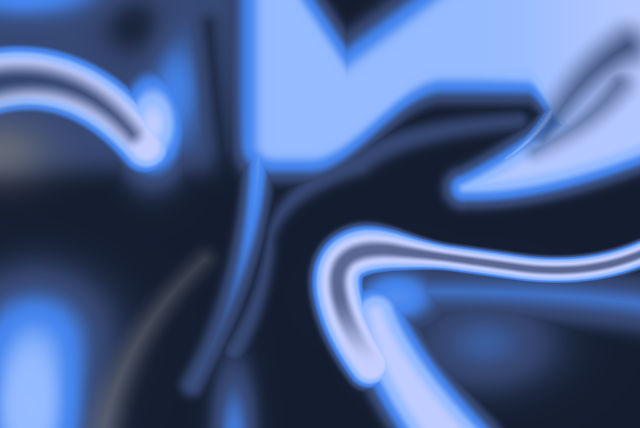
Reproduce this background procedurally as a Shadertoy shader.

```glsl
// Distance to a quadratic curve (x) and position along it (y)
vec2 curve(vec2 p, vec2 start, vec2 bend, vec2 end) {
    vec2 a = bend - start, b = start - 2.0 * bend + end, d = start - p;
    float k = 1.0 / dot(b, b);
    float kx = k * dot(a, b);
    float ky = k * (2.0 * dot(a, a) + dot(d, b)) / 3.0;
    float u = ky - kx * kx;
    float v = kx * (2.0 * kx * kx - 3.0 * ky) + k * dot(d, a);
    float h = v * v + 4.0 * u * u * u;
    vec2 t;
    if (h >= 0.0) {
        vec2 r = (vec2(1, -1) * sqrt(h) - v) * 0.5;
        r = sign(r) * pow(abs(r), vec2(1.0 / 3.0));
        t = vec2(r.x + r.y - kx);
    } else {
        float z = sqrt(-u);
        float w = acos(clamp(v / (2.0 * u * z), -1.0, 1.0)) / 3.0;
        t = vec2(2.0 * cos(w), -sin(w) * sqrt(3.0) - cos(w)) * z - kx;
    }
    t = clamp(t, 0.0, 1.0);
    float d0 = length(d + (2.0 * a + b * t.x) * t.x);
    float d1 = length(d + (2.0 * a + b * t.y) * t.y);
    return d0 < d1 ? vec2(d0, t.x) : vec2(d1, t.y);
}

// Soft brush stroke whose radius varies along the curve
float stroke(vec2 p, vec2 a, vec2 b, vec2 c, vec2 radius, float soft) {
    vec2 k = curve(p, a, b, c);
    return 1.0 - smoothstep(-soft, soft, k.x - mix(radius.x, radius.y, k.y));
}

float blob(vec2 p, vec2 center, vec2 radius) {
    vec2 q = (p - center) / radius;
    return exp(-dot(q, q));
}

float falling(float low, float high, float x) {
    return 1.0 - smoothstep(low, high, x);
}

// Night, navy, azure, sky and pale in order of light
vec3 ramp(float light) {
    vec3 c = mix(vec3(0.08, 0.115, 0.19), vec3(0.21, 0.28, 0.45), smoothstep(0.0, 0.25, light));
    c = mix(c, vec3(0.27, 0.52, 0.93), smoothstep(0.22, 0.5, light));
    c = mix(c, vec3(0.58, 0.73, 1.0), smoothstep(0.48, 0.75, light));
    return mix(c, vec3(0.77, 0.81, 1.0), smoothstep(0.75, 1.0, light));
}

void mainImage(out vec4 fragColor, in vec2 fragCoord) {
    // Canvas units: 5.12 high, y pointing down
    vec2 p = vec2(fragCoord.x, iResolution.y - fragCoord.y) * 5.12 / iResolution.y;

    // Hazy upper left
    float light = 0.24 * falling(1.7, 2.4, p.y) * falling(2.6, 3.2, p.x);
    light += 0.3 * blob(p, vec2(0.3, -0.1), vec2(0.9, 0.28));
    light += 0.22 * blob(p, vec2(2.1, 1.1), vec2(0.3, 0.7));
    light = max(light - 0.18 * blob(p, vec2(1.6, 0.3), vec2(0.4)), 0.0);

    // Bright arch
    light = max(light, stroke(p, vec2(-0.1, 0.98), vec2(0.95, 0.75), vec2(1.75, 1.75), vec2(0.36, 0.28), 0.2));
    light = max(light, 0.95 * blob(p, vec2(1.83, 1.48), vec2(0.38, 0.6)));

    // Open sky with a dark notch at the top
    float skyEdge = 1.12 + 0.95 * falling(3.7, 5.3, p.x) + 0.7 * smoothstep(6.3, 6.9, p.x);
    float notch = p.y + max(0.75 * (p.x - 4.15), 1.5 * (4.15 - p.x));
    float sky = falling(-0.35, 0.3, p.y - skyEdge) * smoothstep(2.5, 3.3, p.x) * smoothstep(0.1, 1.1, notch);
    light = max(light, sky * (0.78 + 0.12 * smoothstep(5.5, 7.7, p.x)));

    // Falling stem and its side strands
    light *= 1.0 - 0.75 * stroke(p, vec2(2.5, 0.3), vec2(2.65, 1.9), vec2(2.85, 3.0), vec2(0.08, 0.1), 0.2);
    float stemLight = mix(0.6, 0.3, smoothstep(1.8, 4.3, p.y));
    light = max(light, stemLight * stroke(p, vec2(3.1, 1.6), vec2(3.1, 3.2), vec2(2.3, 4.6), vec2(0.13, 0.12), 0.17));
    light = max(light, 0.25 * stroke(p, vec2(4.3, 1.95), vec2(3.3, 2.3), vec2(3.23, 2.9), vec2(0.14, 0.05), 0.15));
    light = max(light, 0.25 * stroke(p, vec2(4.3, 1.95), vec2(4.8, 1.55), vec2(6.2, 1.45), vec2(0.14, 0.1), 0.17));
    light = max(light, 0.25 * stroke(p, vec2(3.23, 2.9), vec2(3.15, 3.6), vec2(2.8, 4.2), vec2(0.06, 0.12), 0.14));
    light = max(light, 0.42 * blob(p, vec2(2.8, 5.2), vec2(0.27, 0.9)));

    // Right lobe with a pale crease
    light = max(light, 0.9 * stroke(p, vec2(5.55, 2.25), vec2(6.5, 2.05), vec2(7.9, 1.2), vec2(0.12, 0.6), 0.28));
    light = max(light, stroke(p, vec2(6.75, 0.9), vec2(6.65, 1.5), vec2(6.05, 1.9), vec2(0.06, 0.03), 0.13));

    // Lower left glow
    float glow = 0.75 * blob(p, vec2(0.35, 5.0), vec2(0.7, 1.1));
    light = max(light, glow + 0.3 * blob(p, vec2(0.5, 3.9), vec2(0.9, 0.7)));

    // Inside of the lower right fold
    light = max(light, 0.95 * stroke(p, vec2(4.5, 3.75), vec2(4.65, 4.4), vec2(5.5, 5.4), vec2(0.27, 0.4), 0.3));
    light = max(light, 0.42 * stroke(p, vec2(4.7, 3.5), vec2(6.2, 3.45), vec2(7.8, 3.65), vec2(0.22, 0.25), 0.35));
    light = max(light, 0.55 * blob(p, vec2(4.75, 3.55), vec2(0.6, 0.4)));
    light = max(light, 0.33 * blob(p, vec2(5.8, 4.1), vec2(0.9, 0.6)));

    // Rim of the fold, thinner towards the right
    float rim = curve(p, vec2(4.45, 4.35), vec2(4.12, 3.9), vec2(4.05, 3.5)).x;
    rim = min(rim, curve(p, vec2(4.05, 3.5), vec2(3.95, 2.9), vec2(4.75, 3.0)).x);
    rim = min(rim, curve(p, vec2(4.75, 3.0), vec2(5.35, 3.08), vec2(6.2, 3.2)).x);
    rim = min(rim, curve(p, vec2(6.2, 3.2), vec2(7.1, 3.32), vec2(7.8, 2.98)).x);
    rim /= mix(1.0, 0.5, smoothstep(4.2, 5.4, p.x));
    light = max(light, falling(0.13, 0.42, rim));

    // Slate cores laid into the bright bands
    vec3 color = ramp(light);
    vec3 slate = vec3(0.2, 0.27, 0.44);
    float archCore = stroke(p, vec2(-0.1, 1.0), vec2(0.9, 0.78), vec2(1.58, 1.6), vec2(0.15, 0.06), 0.14);
    float wedge = stroke(p, vec2(7.5, 0.55), vec2(6.9, 0.9), vec2(6.5, 1.65), vec2(0.15, 0.04), 0.27);
    float wedgeSide = 0.7 * stroke(p, vec2(7.4, 1.0), vec2(7.1, 1.45), vec2(6.4, 1.8), vec2(0.12, 0.03), 0.2);
    color = mix(color, slate, max(archCore, max(wedge, wedgeSide)));
    color = mix(color, vec3(0.31, 0.36, 0.53), 0.9 * falling(0.03, 0.15, rim) * falling(3.5, 4.4, p.y));

    // Warm grey sheen
    float sheen = blob(p, vec2(0.0, 1.82), vec2(0.6, 0.38));
    sheen = max(sheen, stroke(p, vec2(2.45, 3.1), vec2(1.5, 4.0), vec2(1.25, 5.1), vec2(0.0, 0.12), 0.25));
    color = mix(color, vec3(0.43, 0.44, 0.47), 0.8 * sheen);
    fragColor = vec4(color, 1.0);
}
```
